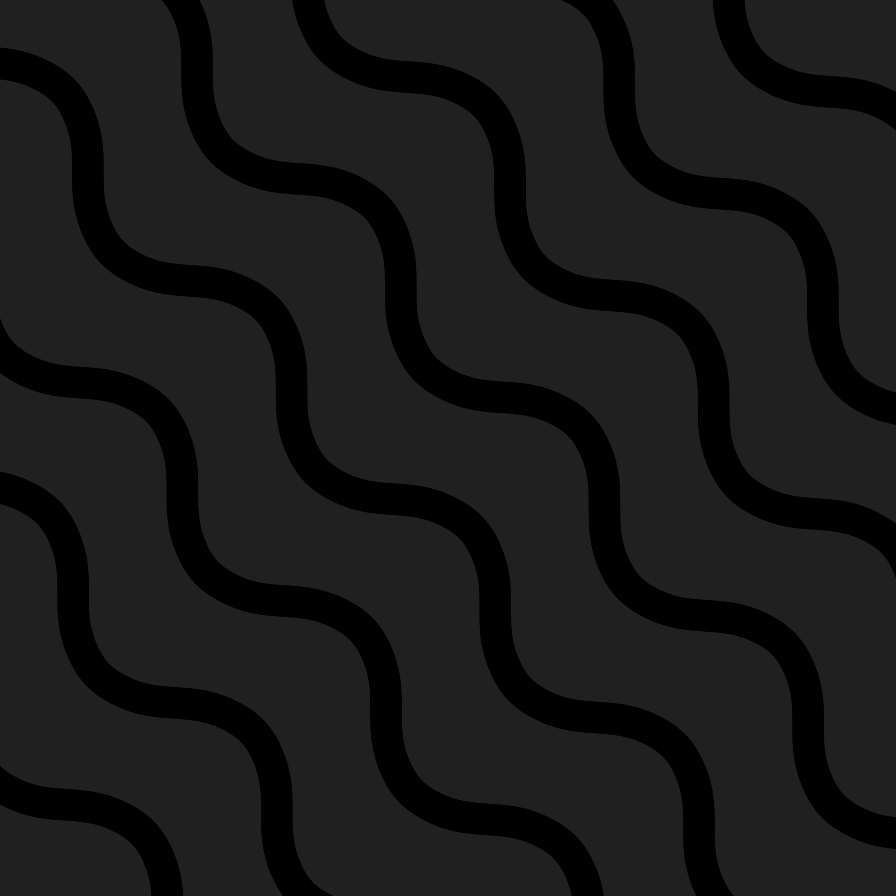
Write a WebGL 2 fragment shader that draws this pattern.

```glsl
#version 300 es
precision highp float;

#define WAVES_ACROSS 3.0
#define ROWS_PER_WAVE 2.0
#define TILT_DEGREES 47.0
#define LINE_WIDTH 0.1062
#define ANCHOR vec2(0.4473, 0.6784)
#define HARMONICS vec3(0.1281, 0.0045, 0.0014)
#define GROUND_COLOR vec3(0.125)
#define LINE_COLOR vec3(0.0)

uniform vec2 u_resolution;
out vec4 fragColor;

const float TAU = 6.2831853;
const vec3 ORDERS = TAU * vec3(1.0, 3.0, 5.0);

// Height of the wave, one wavelength per unit
float waveHeight(float x) {
    return dot(HARMONICS, sin(ORDERS * x));
}

float waveSlope(float x) {
    return dot(HARMONICS * ORDERS, cos(ORDERS * x));
}

// Distance to the wave, sliding a foot point along its tangent
float waveDistance(vec2 p) {
    float x = p.x;
    for (int i = 0; i < 5; i++) {
        vec2 tangent = vec2(1.0, waveSlope(x));
        vec2 toPoint = p - vec2(x, waveHeight(x));
        x += dot(toPoint, tangent) / dot(tangent, tangent);
    }
    return length(p - vec2(x, waveHeight(x)));
}

void main() {
    float canvasSize = min(u_resolution.x, u_resolution.y);
    vec2 uv = gl_FragCoord.xy / canvasSize;

    // Rotate into wave space: x runs along the rows, y down across them
    float tilt = radians(TILT_DEGREES);
    vec2 along = vec2(cos(tilt), -sin(tilt));
    vec2 across = vec2(-sin(tilt), -cos(tilt));
    vec2 fromAnchor = (uv - ANCHOR) * WAVES_ACROSS;
    vec2 p = vec2(dot(fromAnchor, along), dot(fromAnchor, across));

    // Fold every row onto the nearest one
    p.y -= round(p.y * ROWS_PER_WAVE) / ROWS_PER_WAVE;

    // Stroke with an edge one pixel wide
    float pixel = WAVES_ACROSS / canvasSize;
    float edge = waveDistance(p) - 0.5 * LINE_WIDTH;
    float ink = 1.0 - smoothstep(-0.5 * pixel, 0.5 * pixel, edge);

    fragColor = vec4(mix(GROUND_COLOR, LINE_COLOR, ink), 1.0);
}
```
